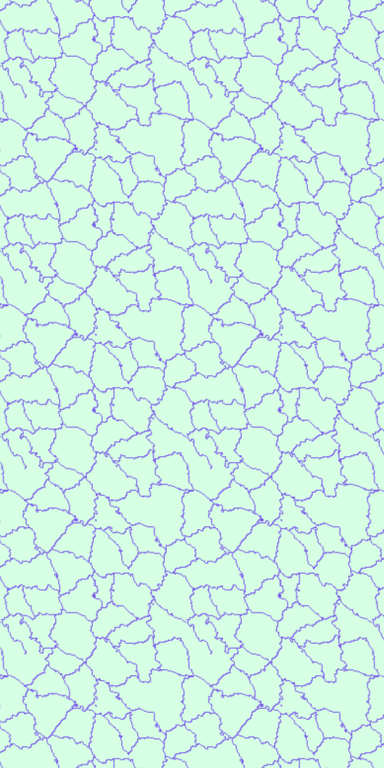
Reproduce this pattern procedurally as a WebGL 1 fragment shader.

```glsl
precision highp float;
// A repeating tile of thin, ragged violet cracks on pale mint.
// The tile is a fine grid of square grains; a grain is inked where the
// nearest site of a warped Voronoi diagram changes. Grains are box filtered.

uniform vec2 u_resolution;

const vec3 MINT = vec3(0.84, 1.00, 0.89);
const vec3 VIOLET = vec3(0.48, 0.35, 0.92);

const float TILE_SIZE = 0.483;        // tile side, in canvas widths
const float GRAINS = 188.0;           // grains along a tile side
const vec2 CELLS = vec2(6.0, 6.0);    // Voronoi cells per tile
const float JITTER = 0.98;            // scatter of the sites in their cells
const float SLANT = 0.25;             // stretch of cells down to the right
const float MISSING_SHARE = 0.08;     // share of borders left out
const float RAGGEDNESS = 0.8;         // random shift of each grain, in grains
const float FILTER_WIDTH = 1.5;       // smoothing box, in pixels

// Warp octaves: x = lattice points per tile, y = shift in tiles
const vec2 BEND = vec2(11.0, 0.050);
const vec2 KINK = vec2(27.0, 0.030);
const vec2 JAG = vec2(70.0, 0.018);

float hash(vec2 p) {
  return fract(sin(dot(p, vec2(127.1, 311.7))) * 43758.5453);
}

vec2 hash2(vec2 p) {
  return vec2(hash(p), hash(p + vec2(37.2, 91.7)));
}

// Value noise with two channels, wrapping after 'period' lattice points
vec2 wrappedNoise(vec2 p, float period) {
  vec2 cell = floor(p);
  vec2 f = fract(p);
  f = f * f * (3.0 - 2.0 * f);
  vec2 lo = mod(cell, period);
  vec2 hi = mod(cell + 1.0, period);
  vec2 bottom = mix(hash2(lo), hash2(vec2(hi.x, lo.y)), f.x);
  vec2 top = mix(hash2(vec2(lo.x, hi.y)), hash2(hi), f.x);
  return mix(bottom, top, f.y) - 0.5;
}

vec2 octaveShift(vec2 p, vec2 octave) {
  return octave.y * wrappedNoise(p * octave.x, octave.x);
}

// Wrapped cell of the site that owns a grain
vec2 ownerCell(vec2 grain) {
  vec2 wrappedGrain = mod(grain, GRAINS);
  vec2 p = (wrappedGrain + 0.5) / GRAINS;
  p += octaveShift(p, BEND) + octaveShift(p, KINK) + octaveShift(p, JAG);
  p += RAGGEDNESS * (hash2(wrappedGrain + 0.3) - 0.5) / GRAINS;
  vec2 home = floor(p * CELLS);
  vec2 owner = home;
  float nearest = 1e3;
  for (int j = -1; j <= 1; j++) {
    for (int i = -1; i <= 1; i++) {
      vec2 cell = home + vec2(float(i), float(j));
      vec2 wrapped = mod(cell, CELLS);
      vec2 scatter = JITTER * (hash2(wrapped + 23.0) - 0.5);
      vec2 toSite = (cell + 0.5 + scatter) / CELLS - p;
      float d = dot(toSite, toSite) + 2.0 * SLANT * toSite.x * toSite.y;
      if (d < nearest) {
        nearest = d;
        owner = wrapped;
      }
    }
  }
  return owner;
}

// 1 where two owners differ and their border is kept
float borderBetween(vec2 a, vec2 b) {
  vec2 apart = abs(a - b);
  vec2 pairKey = a + b + 0.37 * a * b;   // same in either order
  float kept = step(MISSING_SHARE, hash(pairKey + 53.0));
  return kept * step(0.5, apart.x + apart.y);
}

float grainInk(vec2 grain) {
  vec2 owner = ownerCell(grain);
  float right = borderBetween(owner, ownerCell(grain + vec2(1.0, 0.0)));
  float above = borderBetween(owner, ownerCell(grain + vec2(0.0, 1.0)));
  return max(right, above);
}

void main() {
  float grainsPerPixel = GRAINS / (TILE_SIZE * u_resolution.x);
  vec2 p = gl_FragCoord.xy * grainsPerPixel;
  vec2 halfBox = vec2(0.5 * FILTER_WIDTH * grainsPerPixel);
  vec2 firstGrain = floor(p - halfBox);

  // Average the grains, each weighted by its overlap with the box
  float ink = 0.0;
  float total = 0.0;
  for (int j = 0; j < 4; j++) {
    for (int i = 0; i < 4; i++) {
      vec2 grain = firstGrain + vec2(float(i), float(j));
      vec2 overlap = max(min(grain + 1.0, p + halfBox)
                         - max(grain, p - halfBox), 0.0);
      float weight = overlap.x * overlap.y;
      if (weight > 0.0) {
        ink += weight * grainInk(grain);
        total += weight;
      }
    }
  }

  gl_FragColor = vec4(mix(MINT, VIOLET, ink / total), 1.0);
}
```
